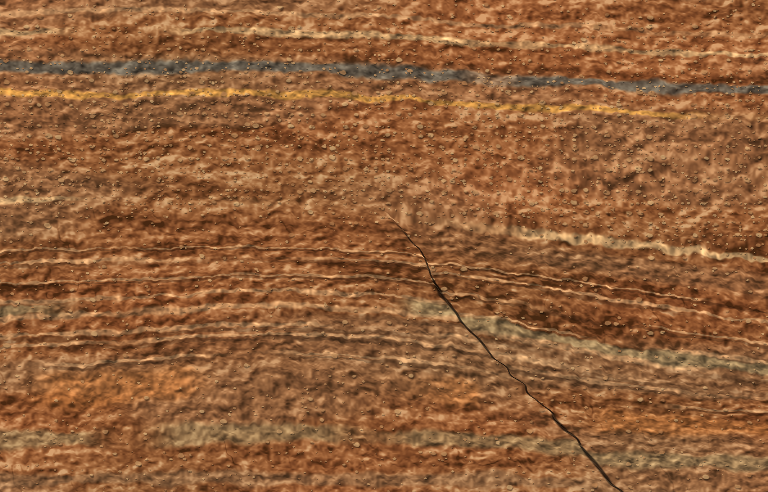
Give the GLSL for this texture, as a Shadertoy shader.

```glsl
// Weathered brown cliff face: folded sediment seams, rubble and a slanting fault.
#define BEDDING 0.46
#define LAMINAE 0.42
#define GRAIN 0.95
#define RELIEF 0.95
#define BRIGHTNESS 0.47
#define GRAIN_SCALE vec2(46.0, 76.0)
#define PEBBLE_SHARE 0.30
#define FAULT_WIDTH 0.005
#define FAULT_DROP 0.02
#define SEAM_COUNT 8

const vec3 UMBER = vec3(0.34, 0.20, 0.10);
const vec3 BROWN = vec3(0.45, 0.27, 0.15);
const vec3 RUST  = vec3(0.55, 0.35, 0.20);
const vec3 OCHRE = vec3(0.65, 0.44, 0.27);
const vec3 SAND  = vec3(0.76, 0.58, 0.40);
const vec3 CLAY  = vec3(0.56, 0.42, 0.29);
const vec3 CREAM = vec3(0.80, 0.64, 0.44);
const vec3 SLATE = vec3(0.37, 0.36, 0.32);
const vec3 GOLD  = vec3(0.80, 0.57, 0.27);
const vec3 LICHEN = vec3(0.58, 0.49, 0.34);

float hash(vec2 p) {
    vec3 q = fract(p.xyx * 0.1031);
    q += dot(q, q.yzx + 33.33);
    return fract((q.x + q.y) * q.z);
}

float noise(vec2 p) {
    vec2 i = floor(p), f = fract(p);
    f = f * f * (3.0 - 2.0 * f);
    return mix(mix(hash(i), hash(i + vec2(1, 0)), f.x),
               mix(hash(i + vec2(0, 1)), hash(i + vec2(1, 1)), f.x), f.y);
}

float fbm(vec2 p) {
    float sum = 0.0, gain = 0.5;
    for (int i = 0; i < 3; i++) {
        sum += gain * noise(p);
        p = p * 2.03 + 17.3;
        gain *= 0.6;
    }
    return sum / 0.98;
}

// Dark to light earth colours
vec3 earth(float tone) {
    float t = clamp(tone, -0.15, 1.12) * 4.0;
    vec3 c = mix(UMBER, BROWN, min(t, 1.0));
    c = mix(c, RUST, clamp(t - 1.0, 0.0, 1.0));
    c = mix(c, OCHRE, clamp(t - 2.0, 0.0, 1.0));
    return mix(c, SAND, max(t - 3.0, 0.0));
}

// Ragged, interrupted layer around one depth
float seam(float x, float depth, float centre, float halfWidth) {
    float w = halfWidth * (0.5 + noise(vec2(x * 14.0, centre * 90.0)));
    float present = smoothstep(0.15, 0.45, noise(vec2(x * 4.0, centre * 57.0 + 7.0)));
    return present * (1.0 - smoothstep(0.45 * w, 1.1 * w, abs(depth - centre)));
}

// Height down the face with the fold removed; s runs across the width
float foldedDepth(float s, float t) {
    float fade = 1.0 - 0.75 * smoothstep(0.75, 0.97, t);
    float dip = mix(0.05, 0.1, smoothstep(0.25, 0.45, t)) * smoothstep(0.3, 1.05, s);
    float arch = 0.035 * sin(3.1416 * s) * smoothstep(0.45, 0.6, t);
    return t - (dip - arch) * fade;
}

void mainImage(out vec4 fragColor, in vec2 fragCoord) {
    vec2 p = fragCoord / iResolution.y;
    p.y = 1.0 - p.y;
    float s = fragCoord.x / iResolution.x;
    float lower = smoothstep(0.40, 0.46, p.y - 0.08 * smoothstep(0.4, 1.0, s));

    // Fault path and the step it makes in the beds
    float u = p.y - 0.467;
    float faultX = 0.81 + 0.72 * u + 0.22 * u * u
                 + 0.03 * (noise(vec2(p.y * 14.0, 3.0)) - 0.5)
                 + 0.012 * (noise(vec2(p.y * 55.0, 9.0)) - 0.5);
    float fromFault = p.x - faultX;
    float depth = foldedDepth(s, p.y);
    depth -= FAULT_DROP * lower * smoothstep(-0.004, 0.004, fromFault);
    depth += 0.012 * (noise(p * 5.0) - 0.5) + 0.009 * (noise(p * vec2(24, 20)) - 0.5);
    depth += 0.005 * (noise(p * 95.0) - 0.5);

    // Bedding, grain and relief lit from above
    vec2 q = vec2(p.x, depth) * GRAIN_SCALE;
    float grain = fbm(q) - 0.5;
    float relief = grain + 0.5 - fbm(q + vec2(-0.3, -0.45));
    float bedding = noise(vec2(p.x * 2.5, depth * 42.0)) - 0.5;
    float laminae = noise(vec2(p.x * 8.0, depth * 115.0)) - 0.5;
    float tone = BRIGHTNESS + BEDDING * bedding + LAMINAE * laminae
               + GRAIN * grain + RELIEF * relief;
    tone += 0.05 - 0.09 * lower * (1.0 - smoothstep(0.55, 0.72, p.y));

    // Steep joints in the lower face
    float joint = abs(noise(vec2(p.x * 15.0 - p.y * 7.0, p.y * 9.0)) - 0.5
                + 0.25 * (noise(p * 60.0) - 0.5));
    float jointMask = lower * smoothstep(0.45, 0.7, noise(p * vec2(9, 13) + 31.0));
    tone -= 0.32 * jointMask * (1.0 - smoothstep(0.0, 0.05, joint));

    vec3 col = earth(tone);
    float shade = 0.96 + 0.75 * grain + 0.7 * relief;
    float clayPatch = smoothstep(0.52, 0.75, noise(vec2(p.x * 2.2, depth * 13.0) + 40.0));
    col = mix(col, CLAY * shade, 0.5 * clayPatch);
    col *= mix(vec3(1), vec3(1.05, 0.95, 0.9), noise(p * vec2(3, 8) + 5.0));

    // Pale repeated seams with shadow beneath
    for (int i = 0; i < SEAM_COUNT; i++) {
        float id = float(i);
        float centre = 0.5 + 0.034 * id + 0.02 * hash(vec2(id, 4.0));
        float w = mix(0.004, 0.008, hash(vec2(id, 8.0))) * (id < 4.0 ? 0.6 : 1.0);
        col *= 1.0 - 0.22 * seam(p.x, depth, centre + 1.8 * w, w);
        col = mix(col, SAND * shade, 0.7 * seam(p.x, depth, centre, w));
    }

    // Distinct seams, from top to bottom
    col = mix(col, SAND * shade, 0.6 * seam(p.x, depth, 0.025, 0.005));
    col = mix(col, CREAM * shade, 0.8 * seam(p.x, depth, 0.066, 0.008));
    col = mix(col, SLATE * shade, 0.8 * seam(p.x, depth, 0.138, 0.014));
    col = mix(col, GOLD * shade, 0.85 * seam(p.x, depth, 0.192, 0.008));
    col = mix(col, CREAM * shade, 0.85 * seam(p.x, depth, 0.412, 0.007));
    col = mix(col, LICHEN * shade, 0.8 * seam(p.x, depth, 0.635, 0.014));
    float block = smoothstep(0.4, 0.6, noise(vec2(p.x * 11.0, 2.0)));
    col = mix(col, OCHRE * shade * vec3(1.05, 0.95, 0.8),
              0.65 * block * seam(p.x, depth, 0.80, 0.03));
    col = mix(col, LICHEN * shade, 0.65 * seam(p.x, depth, 0.895, 0.02));
    col = mix(col, CLAY * shade, 0.6 * seam(p.x, depth, 0.975, 0.016));

    // Loose pebbles, each with a shadow below
    float loose = mix(1.0, 0.22, lower) * smoothstep(-0.15, 0.3, p.y);
    for (int i = 0; i < 3; i++) {
        vec2 g = p * (45.0 + 32.0 * float(i)) + 13.7 * float(i);
        vec2 cell = floor(g);
        float pick = hash(cell + 71.0);
        vec2 centre = 0.35 + 0.3 * vec2(hash(cell + 11.0), hash(cell + 23.0));
        vec2 d = (fract(g) - centre) * vec2(0.8, 1.15);
        d += 0.12 * (noise(g * 4.0) - 0.5);
        float r = mix(0.08, 0.24, hash(cell + 5.0));
        float show = step(pick, PEBBLE_SHARE * loose);
        col *= 1.0 - 0.35 * show * (1.0 - smoothstep(r * 0.6, r + 0.1, length(d - vec2(0.05, 0.15))));
        vec3 stone = mix(OCHRE, CREAM, hash(cell + 37.0)) * (1.0 + 0.4 * relief);
        col = mix(col, stone, 0.85 * show * (1.0 - smoothstep(r - 0.06, r + 0.06, length(d))));
    }

    // Fault crack
    float w = FAULT_WIDTH * (0.3 + noise(vec2(p.y * 30.0, 1.0)));
    float crack = 1.0 - smoothstep(0.3 * w, 1.3 * w, abs(fromFault));
    col *= 1.0 - 0.65 * crack * smoothstep(0.44, 0.5, p.y);

    fragColor = vec4(clamp(col, 0.0, 1.0), 1.0);
}
```
